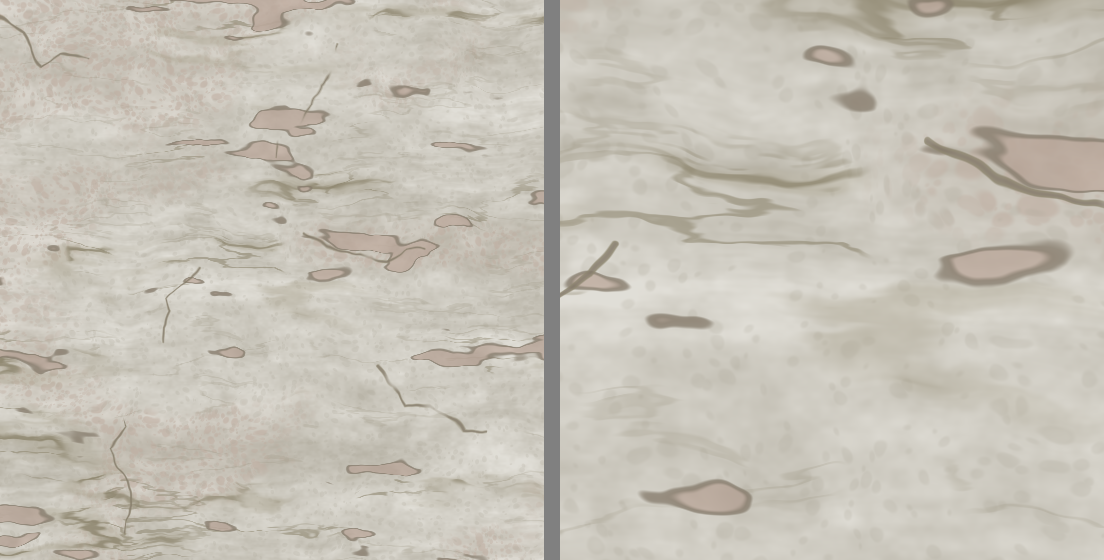
Left: the whole. Right: its middle third, enlarged.
A WebGL 2 fragment shader for this texture:

```glsl
#version 300 es
precision highp float;

uniform vec2 u_resolution;
out vec4 fragColor;

const vec3 PALE = vec3(0.87, 0.86, 0.83);
const vec3 SHADE = vec3(0.68, 0.66, 0.605);
const vec3 OLIVE = vec3(0.56, 0.53, 0.44);
const vec3 ROSE = vec3(0.73, 0.66, 0.61);
const vec3 RIM = vec3(0.52, 0.48, 0.42);

float hash(vec2 p) {
    vec3 q = fract(p.xyx * 0.1031);
    q += dot(q, q.yzx + 33.33);
    return fract((q.x + q.y) * q.z);
}

float noise(vec2 p) {
    vec2 cell = floor(p);
    vec2 f = fract(p);
    f = f * f * f * (f * (f * 6.0 - 15.0) + 10.0);
    float low = mix(hash(cell), hash(cell + vec2(1, 0)), f.x);
    float high = mix(hash(cell + vec2(0, 1)), hash(cell + vec2(1, 1)), f.x);
    return mix(low, high, f.y);
}

float fbm(vec2 p, int octaves) {
    float sum = 0.0, total = 0.0, gain = 0.5;
    for (int i = 0; i < octaves; i++) {
        sum += gain * noise(p);
        total += gain;
        gain *= 0.5;
        p = p * 2.03 + vec2(17.3, 9.1);
    }
    return sum / total;
}

// Ragged thread along the middle level of a noise field
float vein(vec2 p, vec2 frequency, float width, float seed) {
    float level = fbm(p * frequency + seed, 5);
    return 1.0 - smoothstep(width * 0.2, width, abs(level - 0.5));
}

// Rounded grains of random size, one per cell at most
float speckles(vec2 p, float density, float seed) {
    vec2 cell = floor(p);
    float cover = 0.0;
    for (int y = -1; y <= 1; y++) {
        for (int x = -1; x <= 1; x++) {
            vec2 id = cell + vec2(x, y);
            vec2 centre = id + vec2(hash(id + seed), hash(id + seed + 41.7));
            float present = step(hash(id + seed + 83.1), density);
            float radius = mix(0.15, 0.55, hash(id + seed + 12.9));
            float grain = 1.0 - smoothstep(radius - 0.15, radius + 0.1, length(p - centre));
            cover = max(cover, present * grain);
        }
    }
    return cover;
}

float segmentDistance(vec2 p, vec2 a, vec2 b) {
    vec2 along = b - a;
    float t = clamp(dot(p - a, along) / dot(along, along), 0.0, 1.0);
    return length(p - a - along * t);
}

// Distance to a wandering chain of segments
float crackDistance(vec2 p, vec2 start, float heading, float stride, float seed) {
    float nearest = 1.0;
    for (int i = 0; i < 6; i++) {
        float angle = heading + 1.7 * (hash(vec2(float(i), seed)) - 0.5);
        vec2 end = start + stride * vec2(cos(angle), sin(angle));
        nearest = min(nearest, segmentDistance(p, start, end));
        start = end;
    }
    return nearest;
}

void main() {
    vec2 p = gl_FragCoord.xy / u_resolution.y;
    float pixel = 1.0 / u_resolution.y;
    vec2 wobble = vec2(fbm(p * 9.0, 4), fbm(p * 9.0 + 51.0, 4)) - 0.5;
    vec2 q = p + wobble * vec2(0.06, 0.035);

    // Sedimentary bands, clouds and fine strata
    float bands = fbm(q * vec2(2.0, 11.0) + 3.0, 4) - 0.5;
    float clouds = fbm(q * vec2(20.0, 30.0) + 7.0, 4) - 0.5;
    float strata = fbm(q * vec2(12.0, 100.0) + 13.0, 3) - 0.5;
    float grain = fbm(p * vec2(95.0, 120.0) + 29.0, 2) - 0.5;
    float layered = smoothstep(0.35, 0.65, fbm(p * vec2(2.0, 7.0) + 61.0, 3));
    float tone = 0.64 + 0.75 * bands + 0.55 * clouds + 0.22 * grain;
    tone += strata * mix(0.15, 0.5, layered);
    vec3 colour = mix(SHADE, PALE, clamp(tone, 0.0, 1.05));

    // Rosy grains gathered in patches, over faint grey ones
    float patches = smoothstep(0.48, 0.66, fbm(p * vec2(3.0, 5.5) + 23.0, 3));
    float rosy = max(speckles(q * 70.0, 0.5, 5.0), 0.7 * speckles(q * 125.0, 0.5, 19.0));
    colour = mix(colour, ROSE + 0.02, patches * (0.12 + 0.5 * rosy));
    colour = mix(colour, SHADE, 0.22 * speckles(q * 100.0, 0.3, 37.0));

    // Broken horizontal veins with soft olive halos
    float seams = smoothstep(0.48, 0.62, fbm(q * vec2(2.2, 8.0) + 71.0, 3));
    float broken = smoothstep(0.36, 0.58, noise(q * vec2(13.0, 26.0) + 5.0));
    float halo = vein(q, vec2(3.0, 15.0), 0.11, 31.0) * seams;
    float thick = vein(q, vec2(3.0, 15.0), 0.035, 31.0) * seams * broken;
    float thin = vein(q, vec2(4.0, 24.0), 0.026, 47.0) * broken;
    colour = mix(colour, OLIVE + 0.08, 0.35 * halo);
    colour = mix(colour, OLIVE, 0.85 * thick);
    colour = mix(colour, OLIVE, thin * mix(0.18, 0.6, seams));

    // Lens-shaped rosy inclusions inside dark rims
    float lens = fbm(q * vec2(6.0, 19.0) + 91.0, 3) + 0.07 * (seams - 1.0);
    float body = smoothstep(0.70, 0.725, lens);
    float rim = 1.0 - smoothstep(0.004, 0.022, abs(lens - 0.71));
    colour = mix(colour, ROSE + 0.1 * clouds, 0.85 * body);
    colour = mix(colour, RIM, 0.75 * rim);

    // Wandering cracks, alternately steep and shallow
    vec2 bent = p + wobble * 0.05;
    for (int i = 0; i < 6; i++) {
        float id = float(i);
        vec2 start = vec2(0.1 + 0.8 * hash(vec2(id, 3.7)), (id + 0.3) / 6.0);
        float heading = mod(id, 2.0) < 0.5 ? 1.2 : 2.7;
        float stride = mix(0.022, 0.045, hash(vec2(id, 8.2)));
        float width = mix(0.0012, 0.0032, hash(vec2(id, 5.1)));
        width *= 0.4 + 1.2 * noise(p * 32.0 + id);
        float d = crackDistance(bent, start, heading, stride, id + 15.0);
        float line = 1.0 - smoothstep(width - pixel, width + pixel, d);
        float fade = smoothstep(0.2, 0.45, noise(p * 18.0 + id * 7.0));
        colour = mix(colour, mix(RIM, OLIVE, smoothstep(0.0, width, d)), 0.85 * line * fade);
    }

    fragColor = vec4(clamp(colour, 0.0, 1.0), 1.0);
}
```
